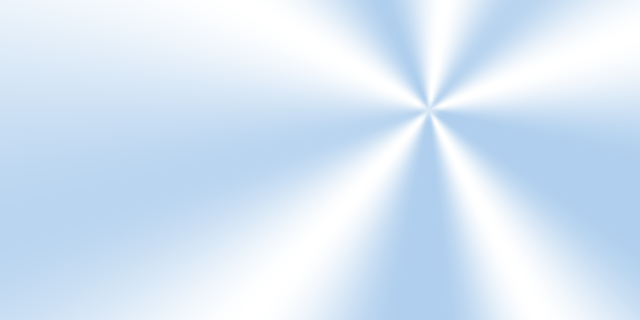
Reproduce this background procedurally as a Shadertoy shader.

```glsl
// Soft white light rays fanning out over pale blue from a point right of centre.

// Angle in degrees and whiteness there, counter-clockwise around the hub
const vec2 stops[13] = vec2[13](
    vec2(20.0, 1.0), vec2(50.0, 0.1), vec2(82.0, 1.0), vec2(113.0, 0.0),
    vec2(150.0, 1.0), vec2(196.0, 0.12), vec2(229.0, 1.0), vec2(262.0, 0.0),
    vec2(274.0, 0.0), vec2(298.0, 1.0), vec2(328.0, 0.0), vec2(345.0, 0.0),
    vec2(380.0, 1.0));

// Conical gradient with eased steps between neighbouring stops
float rayWhiteness(float angle) {
    float white = stops[0].y;
    for (int i = 1; i < 13; i++) {
        white = mix(white, stops[i].y, smoothstep(stops[i - 1].x, stops[i].x, angle));
    }
    return white;
}

void mainImage(out vec4 fragColor, in vec2 fragCoord) {
    vec2 fromHub = (fragCoord - vec2(0.6706, 0.656) * iResolution.xy) / iResolution.y;
    float radius = length(fromHub);

    // Wrap the angle to start at the first stop
    float angle = degrees(atan(fromHub.y, fromHub.x + 1e-6));
    angle = mod(angle - 20.0, 360.0) + 20.0;

    // The rays melt together at the hub
    float white = mix(0.5, rayWhiteness(angle), smoothstep(0.0, 0.045, radius));

    vec3 paleBlue = vec3(0.69, 0.812, 0.932);
    fragColor = vec4(mix(paleBlue, vec3(1.0), white), 1.0);
}
```
